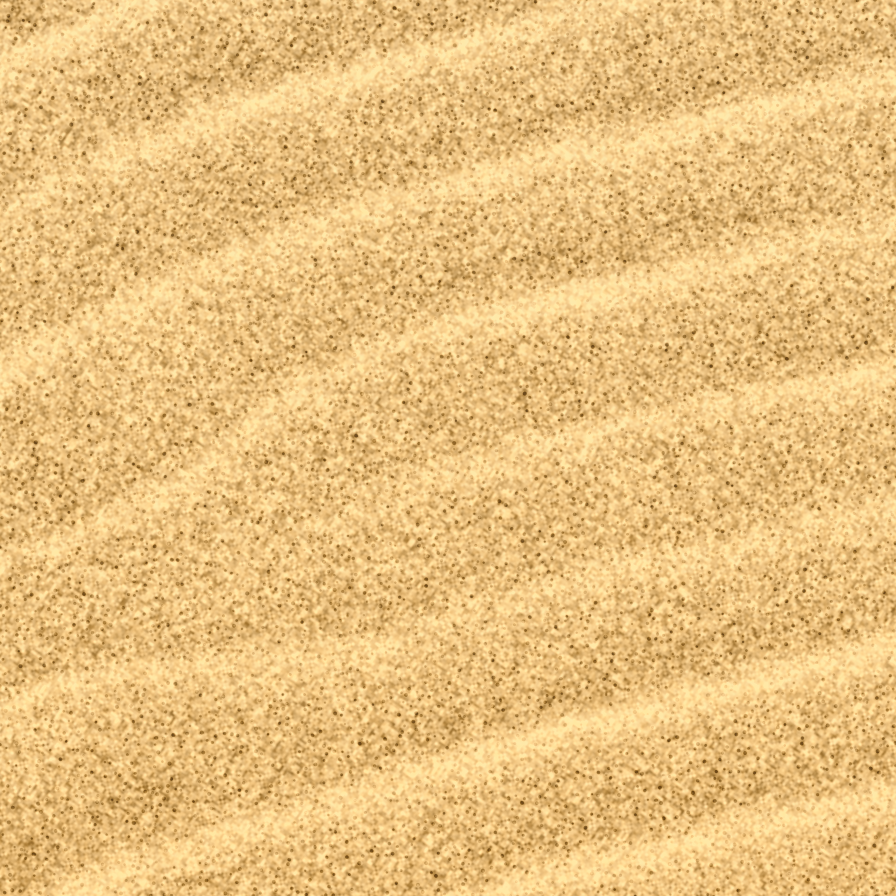
Give the GLSL for this texture, as a WebGL 1 fragment shader.

```glsl
precision highp float;
// Wind-rippled golden sand: soft slanting crests over fine speckled grain.
uniform vec2 u_resolution;

// Sand colours, from pits between grains to sunlit crests
const vec3 PIT = vec3(0.42, 0.28, 0.10);
const vec3 UMBER = vec3(0.64, 0.47, 0.21);
const vec3 OCHRE = vec3(0.78, 0.61, 0.35);
const vec3 TAN = vec3(0.87, 0.70, 0.44);
const vec3 GOLD = vec3(0.94, 0.77, 0.51);
const vec3 CREAM = vec3(0.99, 0.84, 0.58);
const vec3 GLOW = vec3(1.00, 0.91, 0.65);

// Ripples, in canvas heights
const float SPACING = 0.16;
const float MID_HEIGHT = 0.47;
const float SLOPE = 0.31;
const float BEND = 0.12;
const float FORK_PULL = 1.28;
const float WIDTH_ABOVE = 0.015;
const float WIDTH_BELOW = 0.026;
const float CREST_LIGHT = 1.15;
const float LEE_SHADE = 0.35;

// Grains, in cells per canvas height
const float FINE_CELLS = 330.0;
const float COARSE_CELLS = 190.0;
const float SPECK_CELLS = 130.0;
const float FINE_CONTRAST = 1.35;
const float COARSE_CONTRAST = 1.05;
const float SPECK_DEPTH = 1.7;
const float SPECK_SHARE = 0.32;

float hash(vec2 p) {
  vec3 q = fract(vec3(p.xyx) * 0.1031);
  q += dot(q, q.yzx + 33.33);
  return fract((q.x + q.y) * q.z);
}

// Value noise from -1 to 1
float noise(vec2 p) {
  vec2 cell = floor(p);
  vec2 f = fract(p);
  f = f * f * (3.0 - 2.0 * f);
  float low = mix(hash(cell), hash(cell + vec2(1.0, 0.0)), f.x);
  float high = mix(hash(cell + vec2(0.0, 1.0)), hash(cell + 1.0), f.x);
  return 2.0 * mix(low, high, f.y) - 1.0;
}

vec2 rotate(vec2 p, float angle) {
  float c = cos(angle);
  float s = sin(angle);
  return vec2(c * p.x - s * p.y, s * p.x + c * p.y);
}

float bell(float x) {
  return exp(-x * x);
}

// Light on the ripples: x is the crest, y the shaded side above it
vec2 ripples(vec2 p) {
  float across = p.x - 0.5;
  float height = p.y - MID_HEIGHT - SLOPE * across + BEND * across * across;
  height += 0.012 * noise(p * vec2(4.0, 3.0) + 7.0);
  height += 0.004 * noise(p * 13.0 + 31.0);

  // Two crests close in on a third, which fades out to the left
  float u = height / SPACING;
  float phase = u + FORK_PULL * u * bell(u) * (1.0 - smoothstep(0.05, 0.45, p.x));
  float index = floor(phase + 0.5);
  float offset = (phase - index) * SPACING;

  float strength = 0.85 + 0.3 * noise(vec2(p.x * 3.0, index * 7.0 + 50.0));
  if (abs(index) < 0.5) strength *= smoothstep(0.25, 0.6, p.x);
  float width = offset > 0.0 ? WIDTH_ABOVE : WIDTH_BELOW;
  return strength * vec2(bell(offset / width), bell((offset - 0.045) / 0.025));
}

// Scattered dark grains of varied size
float specks(vec2 p) {
  vec2 q = p * SPECK_CELLS;
  vec2 cell = floor(q);
  vec2 center = 0.3 + 0.4 * vec2(hash(cell + 11.0), hash(cell + 47.0));
  float radius = mix(0.16, 0.30, hash(cell + 83.0));
  float present = step(hash(cell + 129.0), SPECK_SHARE);
  float dist = length(fract(q) - center);
  return present * (1.0 - smoothstep(radius - 0.1, radius + 0.1, dist));
}

// Sand colour for a tone in standard deviations from the mean
vec3 sandColor(float tone) {
  vec3 c = mix(PIT, UMBER, clamp((tone + 3.4) / 1.2, 0.0, 1.0));
  c = mix(c, OCHRE, clamp((tone + 2.2) / 0.9, 0.0, 1.0));
  c = mix(c, TAN, clamp((tone + 1.3) / 0.7, 0.0, 1.0));
  c = mix(c, GOLD, clamp((tone + 0.6) / 0.7, 0.0, 1.0));
  c = mix(c, CREAM, clamp((tone - 0.1) / 0.75, 0.0, 1.0));
  return mix(c, GLOW, clamp((tone - 0.85) / 0.85, 0.0, 1.0));
}

void main() {
  vec2 p = gl_FragCoord.xy / u_resolution.y;
  vec2 ripple = ripples(p);

  // Grain is calmer on the bright crests
  float grain = FINE_CONTRAST * noise(rotate(p, 0.6) * FINE_CELLS + 400.0);
  grain += COARSE_CONTRAST * noise(rotate(p, 1.1) * COARSE_CELLS + 300.0);
  grain -= SPECK_DEPTH * specks(rotate(p, 0.35) + 2.0);
  grain *= 1.0 - 0.3 * ripple.x;

  float patches = 0.12 * noise(p * 5.0 + 90.0) + 0.1 * noise(p * 22.0 + 60.0);
  float tone = grain + patches + CREST_LIGHT * ripple.x - LEE_SHADE * ripple.y;
  vec3 color = sandColor(tone);

  // Warmer sand low down, and slight hue changes between grains
  float warmth = 0.012 * (0.5 - p.y) + 0.012 * noise(p * 240.0 + 500.0);
  color += warmth * vec3(0.6, -0.3, -1.6);
  gl_FragColor = vec4(clamp(color, 0.0, 1.0), 1.0);
}
```
